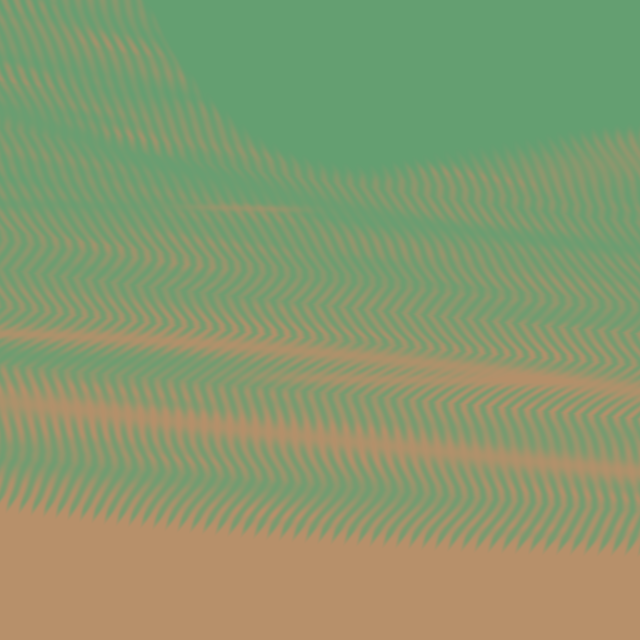
A three.js fragment shader for this background:

```glsl
varying vec2 vUv;

const vec3 GREEN = vec3(0.393, 0.622, 0.444);
const vec3 CLAY = vec3(0.718, 0.563, 0.416);
const float TAU = 6.2831853;
const float STRIPES = 50.0;       // ripples across the canvas
const float RIPPLE = 0.27;        // ripple contrast
const float PATCHINESS = 0.34;    // strength of the long streaks
const float STREAK_ROWS = 30.0;
const float EDGE_SOFT = 0.012;

float hash(vec2 p) {
  return fract(sin(dot(p, vec2(127.1, 311.7))) * 43758.5453);
}

float noise(vec2 p) {
  vec2 i = floor(p);
  vec2 f = fract(p);
  f = f * f * (3.0 - 2.0 * f);
  float low = mix(hash(i), hash(i + vec2(1.0, 0.0)), f.x);
  float high = mix(hash(i + vec2(0.0, 1.0)), hash(i + 1.0), f.x);
  return mix(low, high, f.y);
}

// Height gained inside the interval from a to b
float ramp(float a, float b, float v) {
  return clamp(v, a, b) - a;
}

// Ripple shift, turning direction from layer to layer
float lean(float v) {
  float shift = -26.0 * ramp(0.18, 0.285, v);
  shift += 14.0 * ramp(0.30, 0.42, v);
  shift -= 58.0 * ramp(0.43, 0.52, v);
  shift += 32.0 * ramp(0.53, 0.58, v);
  shift -= 32.0 * ramp(0.58, 0.625, v);
  shift += 32.0 * ramp(0.64, 0.80, v);
  shift += 20.0 * ramp(0.82, 1.20, v);
  return shift;
}

// Soft band along y = c.x + c.y * x + c.z * x * x
float band(vec2 p, vec3 c, float width) {
  float d = (p.y - c.x - p.x * (c.y + c.z * p.x)) / width;
  return exp(-d * d);
}

// Lower edge of the plain green field
float lidHeight(float x) {
  return 0.738 + 4.2 * pow(max(0.6 - x, 0.0), 2.8) + 0.16 * max(x - 0.58, 0.0);
}

// Upper edge of the plain clay field
float floorHeight(float x) {
  return 0.218 - 0.13 * x + 0.06 * x * x;
}

void main() {
  vec2 p = vUv;

  // Layers drop toward the right, more steeply near the top
  float slope = mix(0.085, 0.17, smoothstep(0.35, 0.8, p.y));
  float v = p.y + slope * p.x;
  float wobble = noise(vec2(p.x * 3.0, v * 18.0)) - 0.5;

  // Ripples and streaks
  float phase = p.x * STRIPES + lean(v) + 0.9 * wobble;
  float wave = sin(TAU * phase);
  float coarse = noise(vec2(p.x * 3.5 + 7.0, v * STREAK_ROWS)) - 0.5;
  float fine = noise(vec2(p.x * 7.0, v * STREAK_ROWS * 2.3 + 5.0)) - 0.5;
  float streak = 0.65 * coarse + 0.45 * fine;

  float lower = 1.0 - smoothstep(0.3, 0.8, p.y);
  float heat = mix(0.22, 0.51, lower);
  float contrast = RIPPLE * mix(0.55, 1.0, lower) * (1.0 + 1.1 * streak);
  heat += PATCHINESS * streak + contrast * wave;

  // Bright bursts in the upper left layers
  float burst = smoothstep(0.70, 0.92, noise(vec2(p.x * 5.0 + 2.0, v * 26.0)));
  heat += burst * smoothstep(0.6, 0.75, p.y) * (0.16 + 0.16 * wave);

  // Green bands
  float cool = 0.8 * band(p, vec3(0.83, -0.37, 0.15), 0.016);
  cool += 0.6 * band(p, vec3(0.682, -0.02, 0.0), 0.009) * (1.0 - smoothstep(0.2, 0.5, p.x));
  cool += 0.65 * band(p, vec3(0.445, -0.05, 0.0), 0.013) * (1.0 - smoothstep(0.15, 0.45, p.x));
  cool += 0.45 * band(p, vec3(0.283, -0.12, 0.04), 0.02) * (1.0 - 0.6 * p.x);
  heat = mix(heat, 0.06, clamp(cool, 0.0, 1.0));

  // Clay bands
  float warm = 0.85 * band(p, vec3(0.479, -0.03, -0.06), mix(0.009, 0.016, p.x));
  warm += 0.75 * band(p, vec3(0.419, -0.02, 0.0), 0.009)
    * smoothstep(0.3, 0.55, p.x) * (1.0 - smoothstep(0.75, 0.95, p.x));
  warm += 0.85 * band(p, vec3(0.375, -0.125, 0.012), 0.017) * smoothstep(-0.25, 0.35, p.x);
  warm += 0.40 * band(p, vec3(0.37, -0.06, 0.0), 0.024) * (1.0 - smoothstep(0.05, 0.3, p.x));
  warm += 0.5 * band(p, vec3(0.684, -0.025, 0.0), 0.006)
    * smoothstep(0.22, 0.36, p.x) * (1.0 - smoothstep(0.42, 0.52, p.x));
  warm += 0.3 * band(p, vec3(0.65, 0.1, 0.0), 0.025) * smoothstep(0.75, 1.0, p.x);
  heat = mix(heat, 0.96, clamp(warm, 0.0, 1.0));

  // Plain fields above and below, with rippled edges
  float lid = lidHeight(p.x) + 0.012 * wobble + 0.003 * wave;
  heat *= 1.0 - smoothstep(lid - 2.5 * EDGE_SOFT, lid + 0.5 * EDGE_SOFT, p.y);
  float ground = floorHeight(p.x) + 0.009 * wave;
  heat = mix(1.0, heat, smoothstep(ground - EDGE_SOFT, ground + EDGE_SOFT, p.y));

  gl_FragColor = vec4(mix(GREEN, CLAY, clamp(heat, 0.0, 1.0)), 1.0);
}
```
